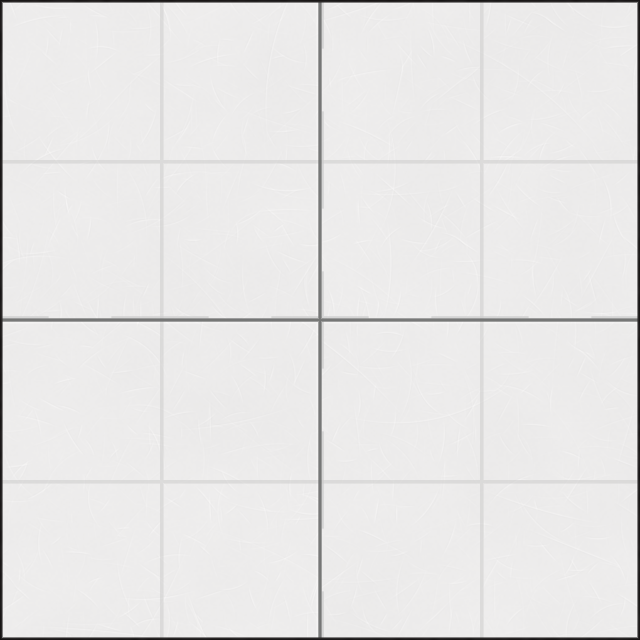
A WebGL 1 fragment shader for this texture:

```glsl
precision highp float;
// White scuffed panels: two by two tiles, faint quarter seams, grey joints and a dark rim.
uniform vec2 u_resolution;

#define TILES 2.0
#define RIM_WIDTH 0.0040
#define JOINT_WIDTH 0.0052
#define SEAM_WIDTH 0.0056
#define LEDGE_WIDTH 0.0034
#define LEDGE_LENGTH 0.152
#define SCRATCH_WIDTH 0.0014
#define SCRATCH_DEPTH 0.024
#define PANEL_COLOR vec3(0.927, 0.923, 0.922)
#define SEAM_COLOR vec3(0.855, 0.852, 0.850)
#define JOINT_COLOR vec3(0.465, 0.468, 0.466)
#define RIM_COLOR vec3(0.100, 0.090, 0.090)

float hash(vec2 p) {
  return fract(sin(dot(p, vec2(127.1, 311.7))) * 43758.5453);
}

float noise(vec2 p) {
  vec2 i = floor(p);
  vec2 f = fract(p);
  f = f * f * (3.0 - 2.0 * f);
  return mix(mix(hash(i), hash(i + vec2(1.0, 0.0)), f.x),
             mix(hash(i + vec2(0.0, 1.0)), hash(i + vec2(1.0, 1.0)), f.x), f.y);
}

// Coverage of a band with the given half width
float band(float dist, float halfWidth, float pixel) {
  return clamp((halfWidth - abs(dist)) / pixel + 0.5, 0.0, 1.0);
}

// Embossed curved hairlines, one per cell of a jittered grid
float scratchLayer(vec2 uv, float freq, vec2 seed, float pixel) {
  vec2 p = uv * freq;
  vec2 cell = floor(p);
  float width = max(SCRATCH_WIDTH, 0.7 * pixel);
  float relief = 0.0;
  for (int y = -1; y <= 1; y++) {
    for (int x = -1; x <= 1; x++) {
      vec2 id = cell + vec2(float(x), float(y));
      vec2 key = id + seed;
      vec2 center = id + vec2(hash(key), hash(key + 17.3));
      float angle = 6.2832 * hash(key + 31.7);
      float c = cos(angle);
      float s = sin(angle);
      vec2 q = mat2(c, -s, s, c) * (p - center);
      float reach = mix(0.3, 0.95, hash(key + 47.9));
      float bend = (hash(key + 59.1) - 0.5) * 0.7;
      float across = (q.y - bend * q.x * q.x) / (freq * width);
      float fade = 1.0 - smoothstep(0.25, 1.0, abs(q.x) / reach);
      float strength = hash(key + 73.3);
      float profile = (0.45 - 1.3 * across) * exp(-across * across);
      relief += profile * fade * strength * strength;
    }
  }
  return relief;
}

// Short shadow ledges repeated along one side of a joint
float ledge(float along, float across, float pixel) {
  float offset = (fract(along * 4.0 + 0.5) - 0.5) / 4.0;
  float side = across - 0.5 * (JOINT_WIDTH + LEDGE_WIDTH);
  return band(offset, 0.5 * LEDGE_LENGTH, pixel) * band(side, 0.5 * LEDGE_WIDTH, pixel);
}

void main() {
  vec2 uv = gl_FragCoord.xy / u_resolution;
  float pixel = 1.0 / min(u_resolution.x, u_resolution.y);
  vec2 tile = floor(uv * TILES);
  vec2 seed = tile * 37.0 + 5.0;

  // Panel surface with cloudy wear and layered scratches
  float cloud = noise(uv * 9.0 + seed) + 0.5 * noise(uv * 24.0 + seed) - 0.75;
  float relief = 0.0;
  for (int i = 0; i < 7; i++) {
    float layer = float(i);
    relief += scratchLayer(uv, 5.0 + 4.0 * layer, seed + layer * 11.0, pixel);
  }
  vec3 color = PANEL_COLOR + 0.010 * cloud + SCRATCH_DEPTH * clamp(relief, -1.2, 1.2);
  color += 0.006 * (noise(uv * 260.0) - 0.5);

  // Faint seams through the middle of each tile
  vec2 fromSeam = (fract(uv * TILES) - 0.5) / TILES + vec2(-0.0028, 0.0028);
  float seam = max(band(fromSeam.x, 0.5 * SEAM_WIDTH, pixel),
                   band(fromSeam.y, 0.5 * SEAM_WIDTH, pixel));
  color = mix(color, SEAM_COLOR + 0.5 * (color - PANEL_COLOR), 0.95 * seam);

  // Grey joints, their pale bevels and their broken ledges
  vec2 fromJoint = (fract(uv * TILES + 0.5) - 0.5) / TILES;
  vec2 bevel = fromJoint + 0.5 * JOINT_WIDTH + 0.0015;
  color += 0.025 * max(band(bevel.x, 0.0015, pixel), band(bevel.y, 0.0015, pixel));
  float shade = max(ledge(uv.x, uv.y - 0.5, pixel), ledge(uv.y, uv.x - 0.5, pixel));
  color = mix(color, vec3(0.80), 0.75 * shade);
  float joint = max(band(fromJoint.x, 0.5 * JOINT_WIDTH, pixel),
                    band(fromJoint.y, 0.5 * JOINT_WIDTH, pixel));
  color = mix(color, JOINT_COLOR + 0.02 * cloud, joint);

  // Dark outer rim, a little lighter toward the panels
  vec2 edge = min(uv, 1.0 - uv);
  float inset = min(edge.x, edge.y);
  vec3 rim = RIM_COLOR + 0.075 * smoothstep(0.3, 0.7, inset / RIM_WIDTH);
  rim += 0.03 * (noise(uv * 90.0) - 0.5);
  color = mix(color, rim, band(inset, RIM_WIDTH, pixel));

  gl_FragColor = vec4(clamp(color, 0.0, 1.0), 1.0);
}
```
